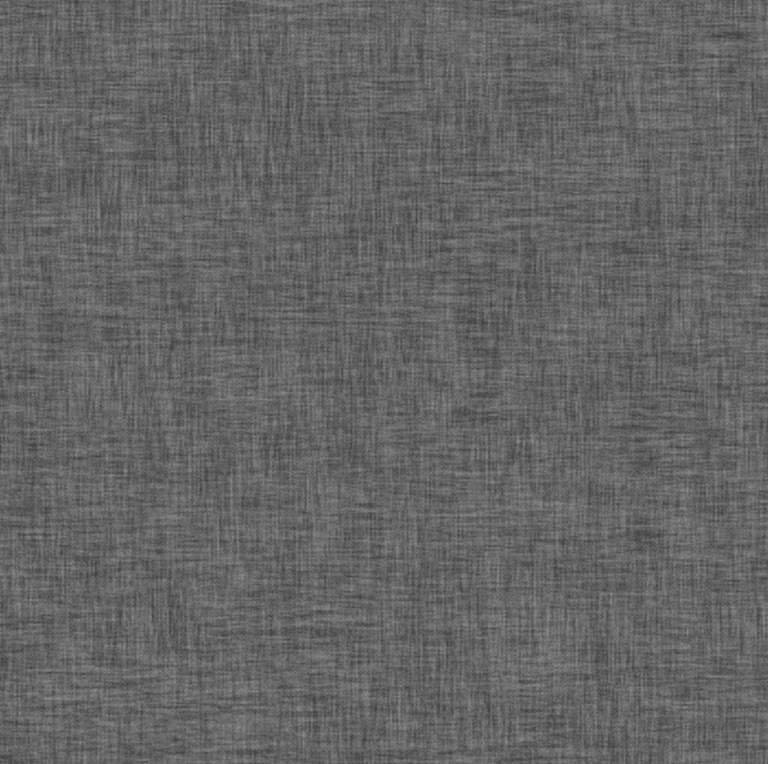
Write a Shadertoy shader that draws this texture.

```glsl
// Grey linen cloth: fine horizontal and vertical thread streaks from
// stretched value noise, crossing in patches where one direction leads,
// with a tiny plain weave and fibre grain on top.

float hash(vec2 p) {
    return fract(sin(dot(p, vec2(127.1, 311.7))) * 43758.5453);
}

// Smooth value noise, centred on zero
float noise(vec2 p) {
    vec2 cell = floor(p);
    vec2 f = fract(p);
    f = f * f * (3.0 - 2.0 * f);
    float low = mix(hash(cell), hash(cell + vec2(1.0, 0.0)), f.x);
    float high = mix(hash(cell + vec2(0.0, 1.0)), hash(cell + vec2(1.0, 1.0)), f.x);
    return mix(low, high, f.y) - 0.5;
}

// Threads running along x: slubs, shorter strands and broken fibres
float threads(vec2 p) {
    float slubs = noise(p * vec2(19.0, 270.0));
    float strands = noise(p * vec2(48.0, 350.0) + 37.0);
    float fibres = noise(p * vec2(110.0, 400.0) + 71.0);
    return 0.07 * slubs + 0.08 * strands + 0.05 * fibres;
}

void mainImage(out vec4 fragColor, in vec2 fragCoord) {
    vec2 uv = fragCoord / iResolution.y;

    // Patches where the weft or the warp shows more strongly
    float lead = 0.8 * noise(uv * 17.0 + 5.0);
    float weft = threads(uv) * (1.0 + lead);
    float warp = threads(uv.yx + vec2(3.7, 8.3)) * (1.0 - lead);

    // Interlaced weave and loose fibre grain
    vec2 wave = sin(uv * 6.2832 * 170.0);
    float weave = 0.012 * wave.x * wave.y;
    float grain = 0.085 * noise(uv * 420.0 + 19.0);

    // Slow uneven dye
    float dye = 0.012 * noise(uv * 6.0) + 0.02 * noise(uv * 26.0 + 13.0);

    float grey = 0.402 + weft + warp + weave + grain + dye;
    fragColor = vec4(vec3(clamp(grey, 0.27, 0.55)), 1.0);
}
```
